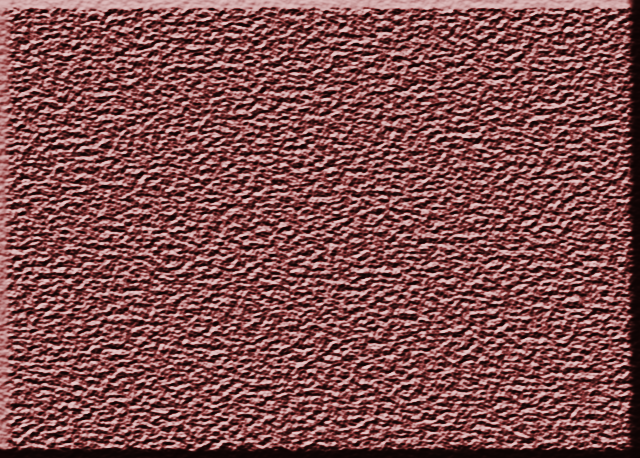
Write a WebGL 2 fragment shader that draws this texture.

```glsl
#version 300 es
precision highp float;

#define GRAIN_DENSITY 78.0           // grains per canvas height
#define GRAIN_STRETCH 0.68           // below 1 widens the grains
#define LIGHT_DIR vec2(-0.40, 0.92)  // light from upper left
#define RELIEF_STEP 0.15             // half span of the slope, in grains
#define RELIEF_GAIN 1.40
#define BEVEL_WIDTH 0.019
#define BEVEL_ROUGHNESS 0.007
#define SHADOW_COLOR vec3(0.04, 0.01, 0.01)
#define BASE_COLOR vec3(0.56, 0.22, 0.22)
#define LIGHT_COLOR vec3(0.90, 0.80, 0.80)
#define BASE_LEVEL 0.53

uniform vec2 u_resolution;
out vec4 fragColor;

// Random unit vector for a lattice cell
vec2 cellGradient(vec2 cell) {
    uvec2 q = uvec2(ivec2(cell)) * uvec2(1597u, 3571u);
    uint h = (q.x ^ (q.y << 7)) + q.y;
    h = (h ^ (h >> 15)) * 73939u;
    h = (h ^ (h >> 13)) * 91957u;
    h ^= h >> 16;
    float angle = float(h & 65535u) / 65536.0 * 6.28319;
    return vec2(cos(angle), sin(angle));
}

float gradientNoise(vec2 p) {
    vec2 i = floor(p);
    vec2 f = p - i;
    vec2 w = f * f * f * (f * (f * 6.0 - 15.0) + 10.0);
    vec2 e = vec2(1.0, 0.0);
    float a = dot(cellGradient(i), f);
    float b = dot(cellGradient(i + e.xy), f - e.xy);
    float c = dot(cellGradient(i + e.yx), f - e.yx);
    float d = dot(cellGradient(i + e.xx), f - e.xx);
    return mix(mix(a, b, w.x), mix(c, d, w.x), w.y);
}

// Two rotated octaves of bumps
float surfaceHeight(vec2 p) {
    mat2 turn = mat2(0.92, 0.39, -0.39, 0.92);
    return gradientNoise(p) + 0.45 * gradientNoise(turn * p * 1.9 + 37.3);
}

// Slope towards the light, about unit deviation
float surfaceSlope(vec2 p) {
    vec2 stretch = vec2(GRAIN_STRETCH, 1.0);
    vec2 g = p * GRAIN_DENSITY * stretch;
    vec2 d = LIGHT_DIR * stretch * RELIEF_STEP;
    float rise = surfaceHeight(g - d) - surfaceHeight(g + d);
    return RELIEF_GAIN * rise / (2.0 * RELIEF_STEP);
}

// 1 at the border, fading to 0 inside
float bevelBand(float edgeDistance, float softness) {
    float t = edgeDistance / BEVEL_WIDTH;
    return 1.0 - smoothstep(1.0 - softness, 1.0 + softness, t);
}

vec3 reliefColor(float slope) {
    float level = 1.0 / (1.0 + exp(-1.7 * slope));
    vec3 dark = mix(SHADOW_COLOR, BASE_COLOR, level / BASE_LEVEL);
    vec3 lit = mix(BASE_COLOR, LIGHT_COLOR, (level - BASE_LEVEL) / (1.0 - BASE_LEVEL));
    return level < BASE_LEVEL ? dark : lit;
}

void main() {
    vec2 p = gl_FragCoord.xy / u_resolution.y;
    float aspect = u_resolution.x / u_resolution.y;
    float slope = surfaceSlope(p);

    // Ragged bevel: lit on the left and top, shaded below and right
    float ragged = BEVEL_ROUGHNESS * gradientNoise(p * 55.0 + 11.7);
    float left = bevelBand(p.x + ragged, 0.6);
    float top = bevelBand(1.0 - p.y + ragged, 0.2);
    float bottom = bevelBand(p.y + ragged, 0.3);
    float right = bevelBand(aspect - p.x + ragged, 0.6);
    slope = mix(slope, slope * 0.35 + 0.6, left);
    slope = mix(slope, slope * 0.25 + 1.2, top);
    slope = mix(slope, slope * 0.25 - 2.2, bottom);
    slope = mix(slope, slope * 0.25 - 2.2, right);

    fragColor = vec4(reliefColor(slope), 1.0);
}
```
